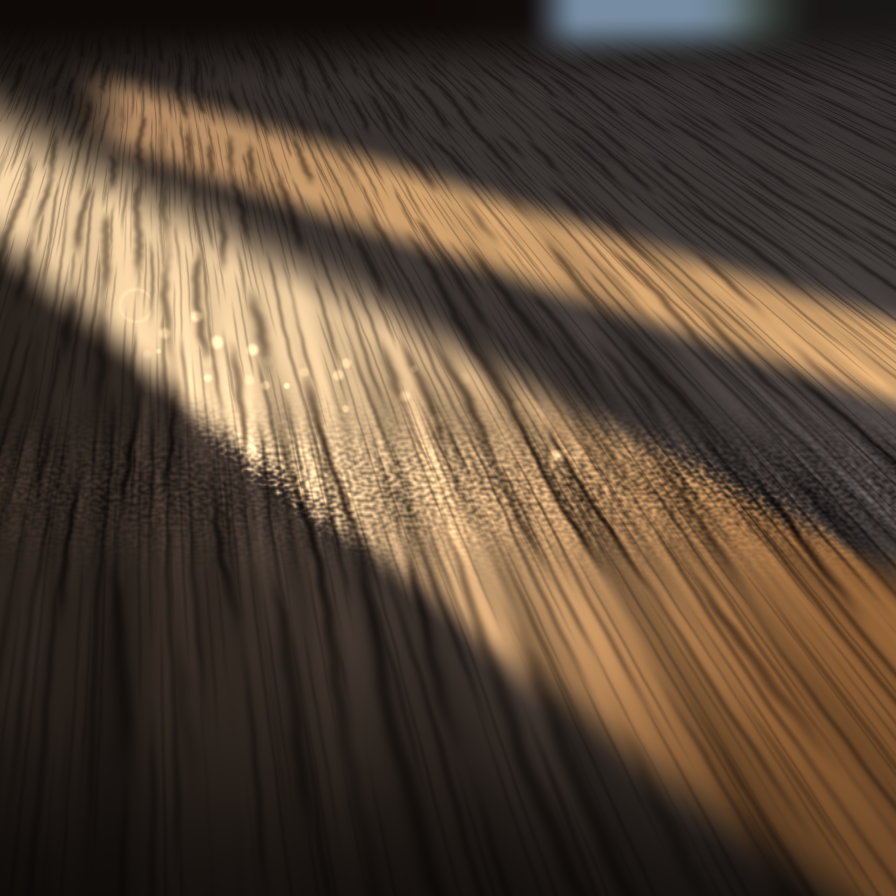
This texture is drawn by a Shadertoy shader. Its source:

```glsl
float hash(vec2 p) {
    vec3 q = fract(p.xyx * vec3(0.1031, 0.1030, 0.0973));
    q += dot(q, q.yzx + 33.33);
    return fract((q.x + q.y) * q.z);
}

vec2 gradient(vec2 cell) {
    float a = 6.2832 * hash(cell);
    return vec2(cos(a), sin(a));
}

float gradientNoise(vec2 p) {
    vec2 i = floor(p), f = fract(p);
    vec2 w = f * f * f * (f * (f * 6.0 - 15.0) + 10.0);
    vec2 e = vec2(0.0, 1.0);
    float a = dot(gradient(i), f);
    float b = dot(gradient(i + e.yx), f - e.yx);
    float c = dot(gradient(i + e.xy), f - e.xy);
    float d = dot(gradient(i + e.yy), f - e.yy);
    return 1.4 * mix(mix(a, b, w.x), mix(c, d, w.x), w.y);
}

// Lens blur radius, smallest in a horizontal focus band
float defocus(float y) {
    float off = y - 0.45;
    return 0.0012 + max(abs(off) - 0.05, 0.0) * (off > 0.0 ? 0.055 : 0.042);
}

// Streaks along the board; blur removes the fine octaves
float grain(vec2 board, float blur) {
    float sum = 0.0, freq = 11.0, amp = 0.3;
    for (int i = 0; i < 5; i++) {
        float keep = exp(-pow(2.8 * freq * blur, 2.0));
        sum += amp * keep * gradientNoise(board * vec2(freq, freq * 0.1) + float(i) * 17.3);
        freq *= 2.1;
        amp *= 0.95;
    }
    return sum;
}

// One wandering, broken crack per column
float cracks(vec2 board, float count, float blur) {
    float x = board.x * count + 0.35 * gradientNoise(board * vec2(4.0, 3.0));
    x += 0.06 * gradientNoise(board * vec2(9.0, 24.0));
    float id = floor(x);
    float center = 0.5 + 0.3 * (hash(vec2(id + 90.0, count)) - 0.5);
    float present = smoothstep(-0.2, 0.25, gradientNoise(vec2(id * 7.37 + count, board.y * 3.2)));
    float thin = 0.065;
    float width = min(thin + blur * count * 0.8, 0.17);
    float d = (x - id - center) / width;
    return present * exp(-d * d) * pow(thin / width, 0.65);
}

// Lit strip between two edges given as signed heights
float strip(float aboveLower, float belowUpper, float soft) {
    return smoothstep(-soft, soft, aboveLower) * smoothstep(-soft, soft, belowUpper);
}

vec3 shadowColor(vec2 p) {
    vec3 warm = vec3(0.225, 0.180, 0.150);
    vec3 cool = vec3(0.265, 0.240, 0.235);
    vec3 c = mix(warm, cool, smoothstep(0.2, 0.9, p.x * 0.6 + p.y * 0.5));
    c *= mix(0.35, 1.0, smoothstep(-0.05, 0.32, p.y));
    c *= mix(0.65, 1.0, smoothstep(-0.1, 0.3, p.x));
    return c * mix(1.0, 0.8, smoothstep(0.65, 0.95, p.y));
}

// Small out-of-focus highlights scattered along the beam
float glints(vec2 p) {
    float sum = 0.0;
    for (int i = 0; i < 30; i++) {
        float k = float(i);
        float x = mix(0.16, 0.66, hash(vec2(k, 3.0)));
        float y = 0.665 - 0.22 * x + 0.075 * (hash(vec2(k, 8.0)) - 0.5);
        float r = mix(0.003, 0.008, hash(vec2(k, 13.0)));
        float disc = 1.0 - smoothstep(r * 0.4, r * 1.3, length(p - vec2(x, y)));
        sum += disc * hash(vec2(k, 21.0));
    }
    return sum;
}

float ring(vec2 p, vec2 center, float radius) {
    float d = (length(p - center) - radius) / 0.002;
    return exp(-d * d);
}

void mainImage(out vec4 fragColor, in vec2 fragCoord) {
    vec2 p = fragCoord / iResolution.xy;

    // Perspective board coordinates
    float depth = 1.25 - p.y;
    vec2 board = vec2((p.x - 0.17) / depth, 1.0 / depth);
    float blur = defocus(p.y);
    float boardBlur = blur / depth;
    float streaks = grain(board, boardBlur);
    float focus = exp(-pow((p.y - 0.455) / 0.06, 2.0));
    float grit = focus * gradientNoise(p * vec2(150.0, 230.0));

    // Two slanted beams with soft penumbrae
    float soft = 0.022 + blur * 1.7;
    float rough = 0.025 * streaks + 0.018 * grit;
    float lower = p.y - (0.73 - 0.87 * p.x + 0.09 * p.x * p.x) + rough;
    float upper = 0.866 - 0.5 * p.x - p.y + rough;
    float nearBeam = strip(lower, upper, soft);
    float farBeam = strip(p.y - 0.88 + 0.33 * p.x, 0.95 - 0.31 * p.x - p.y, 0.021);
    farBeam *= smoothstep(0.075, 0.16, p.x);

    // Wood shade and sunlight
    vec3 color = shadowColor(p);
    float fade = smoothstep(0.15, 0.98, p.x * 0.8 + (0.6 - p.y) * 0.5);
    vec3 sun = mix(vec3(0.95, 0.82, 0.64), vec3(0.54, 0.36, 0.20), fade);
    sun *= mix(0.72, 1.0, smoothstep(0.0, 0.3, p.y));
    vec3 farSun = mix(vec3(0.70, 0.54, 0.39), vec3(0.80, 0.62, 0.42), smoothstep(0.1, 0.5, p.x));
    color = mix(color, sun, nearBeam);
    color = mix(color, farSun, farBeam);
    color *= max(1.0 + 0.85 * streaks + 0.45 * grit, 0.12);

    // Wide and fine cracks
    float crack = cracks(board, 17.0, boardBlur);
    crack = max(crack, 0.75 * cracks(board + 3.1, 37.0, boardBlur));
    crack = max(crack, 0.5 * cracks(board + 7.7, 71.0, boardBlur));
    color = mix(color, color * vec3(0.16, 0.12, 0.10), 0.92 * crack);

    // Highlights on the lit wood
    color += nearBeam * 0.3 * glints(p) * vec3(1.0, 0.86, 0.65);
    color += 0.07 * ring(p, vec2(0.152, 0.659), 0.018) * vec3(1.0, 0.85, 0.6);

    // Dark distance with a blurred window glow
    vec3 distance = mix(vec3(0.055, 0.030, 0.022), vec3(0.10, 0.09, 0.085), smoothstep(0.4, 1.0, p.x));
    color = mix(color, distance, smoothstep(0.90, 0.985, p.y));
    float window = smoothstep(0.58, 0.65, p.x) * (1.0 - smoothstep(0.80, 0.92, p.x));
    window *= smoothstep(0.925, 0.985, p.y + 0.02 * (0.75 - p.x));
    vec3 glow = mix(vec3(0.46, 0.55, 0.64), vec3(0.34, 0.41, 0.38), smoothstep(0.76, 0.88, p.x));
    color = mix(color, glow, window);

    fragColor = vec4(clamp(color, 0.0, 1.0), 1.0);
}
```
